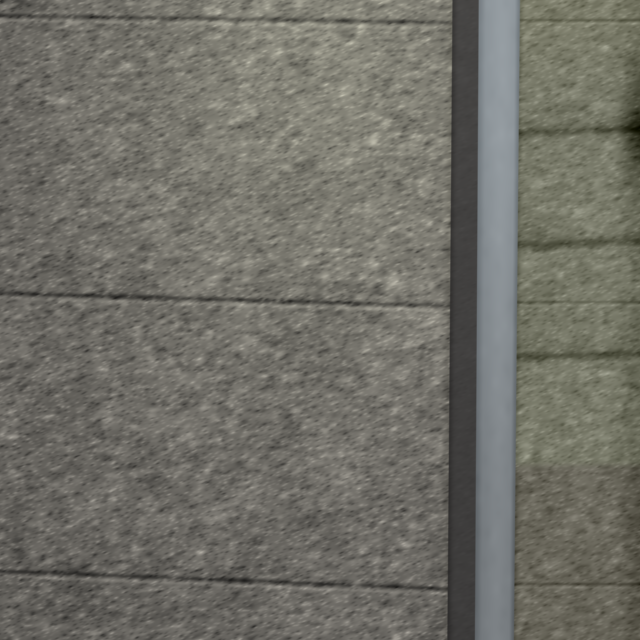
This texture is drawn by a Shadertoy shader. Its source:

```glsl
// Speckled stone cladding with tilted seams, crossed by a dark recess and a
// pale metal post, with a greenish shaded panel on the right. The stone is
// layered cellular flakes; the joints, bands and edges are smoothed distances.

const float SEAM_SPACING = 0.434;
const float BAND_SPACING = 0.1755;

float hash(vec2 cell, float seed) {
    vec3 q = fract(vec3(cell.xyx) * vec3(0.1031, 0.1030, 0.0973) + seed * 0.137);
    q += dot(q, q.yzx + 33.33);
    return fract((q.x + q.y) * q.z);
}

// Soft signed flakes: each cell scatters one blob of random shade.
// x = sum of all flakes, y = only the rare bright ones.
vec2 flakes(vec2 p, float seed) {
    vec2 home = floor(p);
    vec2 total = vec2(0.0);
    for (int j = -1; j <= 1; j++) {
        for (int i = -1; i <= 1; i++) {
            vec2 cell = home + vec2(i, j);
            vec2 center = cell + vec2(hash(cell, seed), hash(cell, seed + 3.0));
            vec2 d = p - center;
            float shade = hash(cell, seed + 7.0);
            float blob = exp(-6.0 * dot(d, d));
            total += blob * vec2(2.0 * shade - 1.0, smoothstep(0.84, 1.0, shade));
        }
    }
    return total;
}

mat2 rotation(float angle) {
    float c = cos(angle), s = sin(angle);
    return mat2(c, -s, s, c);
}

// Brightness offset of the stone, from broad clouds down to fine streaks.
float stoneGrain(vec2 p) {
    vec2 q = rotation(0.35) * p * vec2(0.9, 1.15);
    vec2 streak = q * vec2(0.72, 1.35);
    float grain = 0.030 * flakes(p * 8.0, 1.0).x;
    grain += 0.045 * flakes(q * 32.0, 2.0).x;
    grain += 0.095 * flakes(streak * 85.0, 4.0).x;
    grain += 0.095 * flakes(streak * 175.0, 5.0).x;
    grain += 0.110 * flakes(q * 62.0, 6.0).y;
    return grain;
}

float gaussian(float d, float width) {
    return exp(-d * d / (width * width));
}

// Dark groove with a thin lit lip beneath it.
float groove(float d, float width) {
    return -gaussian(d, width) + 0.38 * gaussian(d + 2.1 * width, 0.8 * width);
}

// Signed height above the nearest of the evenly spaced lines.
float repeatedLine(float y, float origin, float spacing) {
    return mod(y - origin + 0.5 * spacing, spacing) - 0.5 * spacing;
}

vec3 stoneWall(vec2 p, float grain) {
    float glow = exp(-dot((p - vec2(0.52, 0.91)) * vec2(2.5, 2.1), (p - vec2(0.52, 0.91)) * vec2(2.5, 2.1)));
    float light = 0.385 + 0.085 * glow + 0.035 * smoothstep(0.0, 0.35, p.x);
    light -= 0.025 * smoothstep(0.5, 0.0, p.y);
    vec3 tint = mix(vec3(1.02, 0.995, 0.945), vec3(1.02, 1.01, 0.92), glow);
    float slope = mix(0.040, 0.016, smoothstep(0.1, 0.97, p.y));
    float seam = repeatedLine(p.y + slope * p.x, 0.108, SEAM_SPACING);
    return tint * (light + grain + 0.17 * groove(seam, 0.0038));
}

vec3 shadedPanel(vec2 p, float grain, float blur) {
    float lit = smoothstep(0.268 - blur, 0.279 + blur, p.y);
    vec3 color = mix(vec3(0.405, 0.395, 0.350), vec3(0.465, 0.470, 0.405), lit);
    color += 0.025 * smoothstep(0.82, 1.0, p.y) * vec3(1.0, 0.9, 0.6);
    color += 0.75 * grain;

    // Stair-like shadow bands, sharper on the lower side of each step.
    float band = repeatedLine(p.y - 0.035 * (p.x - 0.81), 0.441, BAND_SPACING);
    float range = smoothstep(0.36, 0.38, p.y) * smoothstep(0.90, 0.87, p.y);
    float bandShade = gaussian(band, 0.0065) + 0.30 * gaussian(band - 0.010, 0.013);
    color -= 0.135 * range * bandShade;

    float seam = repeatedLine(p.y, 0.0875, 0.4405);
    color += 0.10 * groove(seam, 0.0026);

    // Darkening along the outer border, deepest near the top band.
    float border = smoothstep(0.955, 1.0, p.x);
    color -= border * (0.07 + 0.22 * gaussian(p.y - 0.80, 0.065));
    return color;
}

vec3 metalPost(float across, float y, float ripple) {
    vec3 color = mix(vec3(0.445, 0.465, 0.480), vec3(0.540, 0.570, 0.590), smoothstep(0.0, 0.95, y));
    color += 0.045 * gaussian(across - 0.58, 0.32);
    color -= 0.075 * smoothstep(0.20, 0.0, across);
    color -= 0.100 * smoothstep(0.86, 1.0, across);
    return color + 0.014 * ripple;
}

void mainImage(out vec4 fragColor, in vec2 fragCoord) {
    vec2 p = fragCoord / iResolution.xy;
    float blur = max(0.0015, 0.8 / iResolution.y);
    float grain = stoneGrain(p);

    // Upright edges lean slightly to the right toward the top.
    float recessLeft = mix(0.699, 0.707, p.y);
    float postLeft = mix(0.742, 0.748, p.y);
    float postRight = mix(0.803, 0.8125, p.y);

    vec3 color = stoneWall(p, grain);
    color -= 0.05 * smoothstep(recessLeft - 0.014, recessLeft, p.x);
    vec3 recess = mix(vec3(0.235, 0.230, 0.228), vec3(0.275, 0.270, 0.265), p.y);
    recess += 0.12 * grain - 0.055 * gaussian(p.x - recessLeft, 0.006);
    color = mix(color, recess, smoothstep(-blur, blur, p.x - recessLeft));

    float across = (p.x - postLeft) / (postRight - postLeft);
    float ripple = flakes(p * vec2(65.0, 38.0), 9.0).x;
    color = mix(color, metalPost(across, p.y, ripple), smoothstep(-blur, blur, p.x - postLeft));

    vec3 panel = shadedPanel(p, grain, blur);
    panel -= 0.07 * gaussian(p.x - postRight, 0.005);
    color = mix(color, panel, smoothstep(-blur, blur, p.x - postRight));
    fragColor = vec4(clamp(color, 0.0, 1.0), 1.0);
}
```
